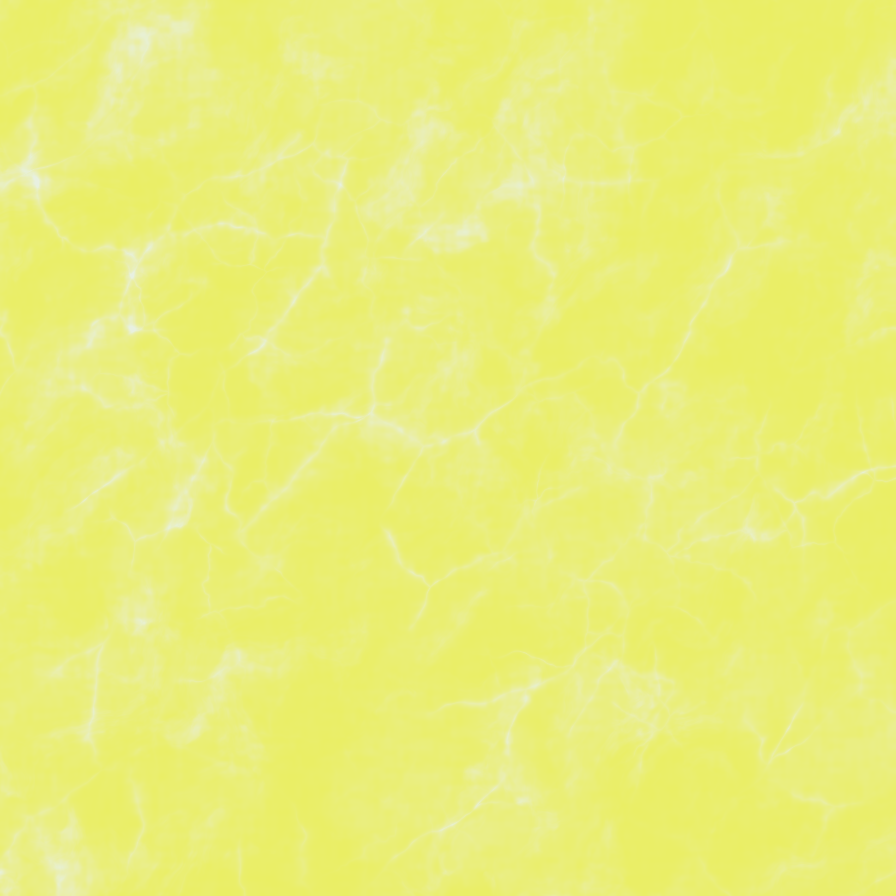
A Shadertoy shader for this texture:

```glsl
#define CELLS 7.6
#define FINE_CELLS 12.5
#define WARP 0.85
#define VEIN_WIDTH 0.026
#define VEIN_GAIN 0.17
#define HALO_GAIN 0.055
#define CLOUD_GAIN 0.07
#define WISP_GAIN 0.13
#define GRAIN_GAIN 0.075
#define BASE_BLUE 0.387
#define YELLOW vec2(0.918, 0.932)
#define PALE vec2(0.908, 0.942)

vec2 hash2(vec2 p) {
    vec3 q = fract(vec3(p.xyx) * vec3(0.1031, 0.1030, 0.0973));
    q += dot(q, q.yzx + 33.33);
    return fract((q.xx + q.yz) * q.zy);
}

vec2 noise2(vec2 p) {
    vec2 i = floor(p), f = fract(p);
    f = f * f * f * (f * (f * 6.0 - 15.0) + 10.0);
    return mix(mix(hash2(i), hash2(i + vec2(1, 0)), f.x),
               mix(hash2(i + vec2(0, 1)), hash2(i + vec2(1, 1)), f.x), f.y);
}

vec2 fbm2(vec2 p) {
    vec2 sum = vec2(0.0);
    float amp = 0.5;
    for (int i = 0; i < 5; i++) {
        sum += amp * noise2(p);
        p = mat2(0.8, 0.6, -0.6, 0.8) * p * 2.03 + 17.3;
        amp *= 0.5;
    }
    return sum;
}

// Distance to the nearest border between Voronoi cells
float cellBorder(vec2 p) {
    vec2 cell = floor(p), f = fract(p), nearest = vec2(0.0);
    float best = 9.0, border = 9.0;
    for (int k = 0; k < 9; k++) {
        vec2 g = vec2(k % 3 - 1, k / 3 - 1);
        vec2 r = g + hash2(cell + g + 40.0) - f;
        if (dot(r, r) < best) {
            best = dot(r, r);
            nearest = r;
        }
    }
    for (int k = 0; k < 25; k++) {
        vec2 g = vec2(k % 5 - 2, k / 5 - 2);
        vec2 r = g + hash2(cell + g + 40.0) - f;
        vec2 d = r - nearest;
        if (dot(d, d) > 1e-4)
            border = min(border, dot(0.5 * (r + nearest), normalize(d)));
    }
    return max(border, 0.0);
}

// Light filaments: x is the thin vein, y its wide glow
vec2 filaments(vec2 uv, float scale, float seed) {
    vec2 p = uv * scale + seed;
    p += WARP * (fbm2(p * 0.9 + 5.0) - 0.5);
    p += 0.07 * (noise2(p * 4.0) - 0.5);
    float d = cellBorder(p);
    float patchy = smoothstep(0.2, 0.8, noise2(p * 1.5 + 71.0).x);
    float width = VEIN_WIDTH * mix(0.7, 1.9, noise2(p * 2.2 + 9.0).y);
    float vein = exp(-pow(d / width, 1.3));
    return vec2(vein, exp(-d / 0.09)) * vec2(patchy, 0.25 + 0.75 * patchy);
}

void mainImage(out vec4 fragColor, in vec2 fragCoord) {
    vec2 uv = fragCoord / iResolution.y;
    vec2 slanted = uv + vec2(-0.15, -0.25) * uv.yx;

    // Caustic net, calmer near the top and bottom
    float calm = smoothstep(1.0, 0.75, uv.y) * smoothstep(-0.2, 0.25, uv.y);
    vec2 coarse = filaments(slanted, CELLS, 3.0);
    vec2 fine = filaments(uv, FINE_CELLS, 23.0);
    float finePatch = smoothstep(0.35, 0.7, noise2(uv * 4.5 + 8.0).x);
    vec2 net = (coarse + fine * finePatch * 0.6) * mix(0.3, 1.0, calm);

    // Soft clouds with small ragged wisps
    vec2 drift = fbm2(uv * 8.0 + 31.0);
    float cloud = smoothstep(0.25, 0.8, fbm2(slanted * 10.0 + 1.5 * drift).x);
    float wisp = smoothstep(0.46, 0.85, fbm2(slanted * 24.0 + 3.5 * drift + 60.0).y);

    // Faint woven grain, streaked along both axes
    float grain = 0.5 * noise2(uv * vec2(60.0, 150.0)).x
                + 0.5 * noise2(uv * vec2(150.0, 60.0) + 90.0).y;
    float breakup = 0.5 + grain;

    float blue = BASE_BLUE + CLOUD_GAIN * cloud
               + WISP_GAIN * wisp * breakup * (0.5 + cloud)
               + GRAIN_GAIN * grain * (0.35 + cloud)
               + HALO_GAIN * net.y * breakup + VEIN_GAIN * net.x * breakup;
    blue = min(blue, 0.88);
    fragColor = vec4(mix(YELLOW, PALE, smoothstep(0.6, 0.9, blue)), blue, 1.0);
}
```
